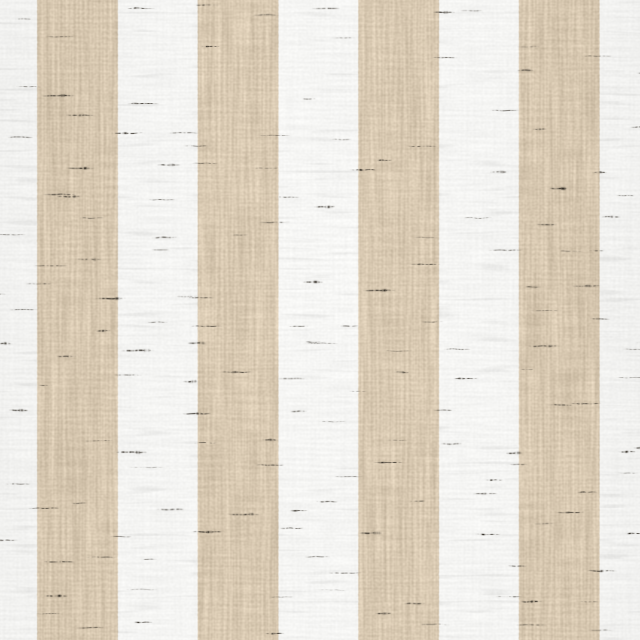
Reproduce this texture procedurally as a Shadertoy shader.

```glsl
const float STRIPE_PERIOD = 0.2509;   // beige plus white
const float STRIPE_START  = 0.0580;   // left edge of the first beige band
const float STRIPE_WIDTH  = 0.1262;
const vec3  WHITE = vec3(0.962, 0.962, 0.955);
const vec3  BEIGE = vec3(0.848, 0.787, 0.695);
const vec3  SLUB_COLOR = vec3(0.20, 0.18, 0.15);
const vec2  SLUB_GRID = vec2(10.0, 21.0);
const float SLUB_CHANCE = 0.78;
const float SLUB_THICKNESS = 0.0011;
const float WARP_CONTRAST = 0.075;    // vertical threads
const float WEFT_CONTRAST = 0.045;    // horizontal threads

vec2 hash22(vec2 p) {
    vec3 q = fract(p.xyx * vec3(0.1031, 0.1030, 0.0973));
    q += dot(q, q.yzx + 33.33);
    return fract((q.xx + q.yz) * q.zy);
}

float gradientAt(vec2 cell, vec2 offset) {
    float angle = 6.2832 * hash22(cell).x;
    return dot(vec2(cos(angle), sin(angle)), offset);
}

float gradientNoise(vec2 p) {
    vec2 i = floor(p), f = fract(p);
    vec2 u = f * f * f * (f * (f * 6.0 - 15.0) + 10.0);
    vec2 e = vec2(1.0, 0.0);
    return mix(mix(gradientAt(i, f), gradientAt(i + e.xy, f - e.xy), u.x),
               mix(gradientAt(i + e.yx, f - e.yx), gradientAt(i + 1.0, f - 1.0), u.x), u.y);
}

float bell(float x, float width) {
    return exp(-x * x / (width * width));
}

// Coverage of the beige bands, with a slightly uneven woven edge
float stripeMask(vec2 uv, float pixel) {
    float x = uv.x + 0.0006 * gradientNoise(vec2(3.0, uv.y * 190.0));
    float center = STRIPE_START + 0.5 * STRIPE_WIDTH;
    float d = abs(mod(x - center + 0.5 * STRIPE_PERIOD, STRIPE_PERIOD) - 0.5 * STRIPE_PERIOD);
    return 1.0 - smoothstep(-pixel, pixel, d - 0.5 * STRIPE_WIDTH);
}

// Scattered dark yarn flecks: a broken dash with one thicker knot
float slubs(vec2 uv, float pixel) {
    vec2 home = floor(uv * SLUB_GRID);
    float ink = 0.0;
    for (int k = -1; k <= 1; k++) {
        vec2 cell = home + vec2(float(k), 0.0);
        vec2 place = hash22(cell + 17.0);
        vec2 shape = hash22(cell + 71.0);
        vec2 kind = hash22(cell + 139.0);
        if (kind.x > SLUB_CHANCE) continue;

        vec2 d = uv - (cell + vec2(place.x, mix(0.1, 0.9, place.y))) / SLUB_GRID;
        d.y += 0.0012 * gradientNoise(vec2(uv.x * 70.0, cell.y * 5.3 + 0.5));
        float halfLength = mix(0.012, 0.030, shape.x);
        float thickness = max(SLUB_THICKNESS * mix(0.7, 1.3, kind.y), 0.5 * pixel);
        float fibers = gradientNoise(vec2(uv.x * 210.0, cell.y * 7.7 + cell.x * 3.1));
        float broken = clamp(0.65 + 1.3 * fibers, 0.1, 1.0);
        float taper = 1.0 - smoothstep(0.35, 1.0, abs(d.x) / halfLength);
        float dash = taper * broken * bell(d.y, thickness) * mix(0.25, 0.85, shape.y);

        float knotX = d.x - (kind.y - 0.5) * halfLength;
        float knot = bell(knotX, 0.0045) * bell(d.y, thickness * 1.5);
        knot *= broken * smoothstep(0.4, 0.9, shape.y);
        ink = max(ink, max(dash, knot));
    }
    return ink;
}

void mainImage(out vec4 fragColor, in vec2 fragCoord) {
    vec2 uv = fragCoord / iResolution.xy;
    float pixel = 1.0 / iResolution.y;

    // Woven threads in both directions
    float warp = gradientNoise(uv * vec2(235.0, 9.0))
               + 0.5 * gradientNoise(uv * vec2(90.0, 3.0) + 40.0);
    float weft = gradientNoise(uv * vec2(14.0, 230.0) + 80.0);
    float grain = gradientNoise(uv * vec2(210.0, 245.0) + 120.0);

    vec3 beige = BEIGE + WARP_CONTRAST * warp + WEFT_CONTRAST * (weft + grain);
    vec3 white = WHITE + 0.012 * warp + 0.030 * weft + 0.020 * grain;

    // Faint long grey yarns across the white bands
    float yarn = gradientNoise(uv * vec2(11.0, 125.0) + 200.0);
    white -= 0.045 * smoothstep(0.2, 0.6, yarn);

    vec3 color = mix(white, beige, stripeMask(uv, pixel));

    // Gentle uneven light, dimmer toward the sides
    float side = abs(2.0 * uv.x - 1.0);
    color += 0.008 * gradientNoise(uv * 3.0 + 7.0) - 0.018 * side * side * side;

    color = mix(color, SLUB_COLOR, slubs(uv, pixel));
    fragColor = vec4(clamp(color, 0.0, 1.0), 1.0);
}
```
